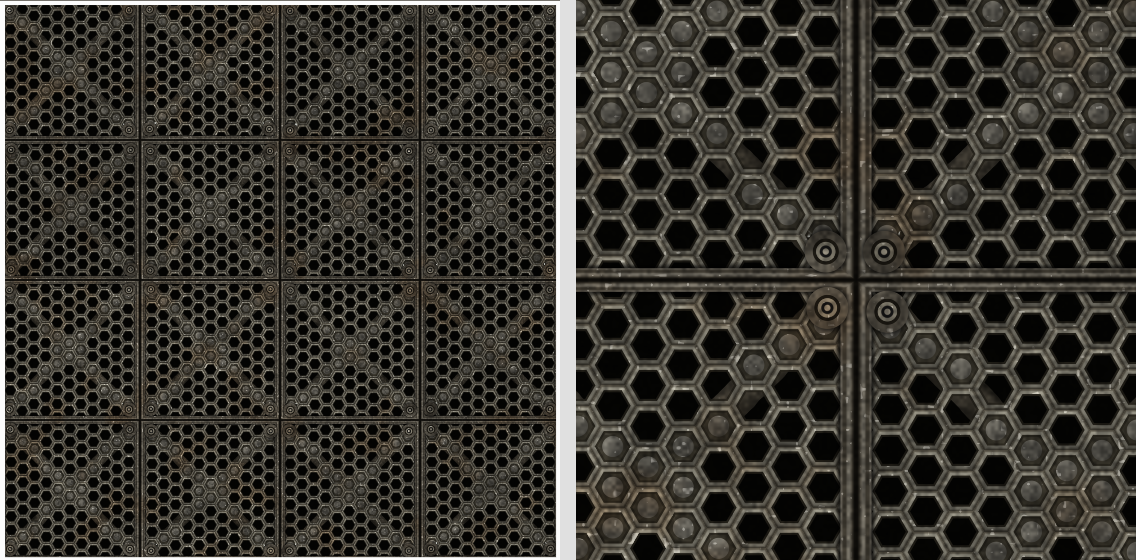
Left: the whole. Right: its middle third, enlarged.
Reproduce this pattern procedurally as a Shadertoy shader.

```glsl
// Four by four worn steel grates: a hexagonal mesh over crossed, bolted straps,
// held in ridged frames with round corner bolts, on a thin white margin.
// Hexagon, strap and disc distances are layered per tile, then worn by noise.

float hash(vec2 p) {
    p = fract(p * vec2(0.1031, 0.1137));
    p += dot(p, p.yx + 33.33);
    return fract((p.x + p.y) * p.x * 97.3);
}

float noise(vec2 p) {
    vec2 i = floor(p), f = fract(p);
    f = f * f * (3.0 - 2.0 * f);
    return mix(mix(hash(i), hash(i + vec2(1, 0)), f.x),
               mix(hash(i + vec2(0, 1)), hash(i + vec2(1, 1)), f.x), f.y);
}

float fbm(vec2 p) {
    float sum = 0.0, amp = 0.5;
    for (int i = 0; i < 4; i++) {
        sum += amp * noise(p);
        p = p * 2.03 + 17.1;
        amp *= 0.5;
    }
    return sum;
}

// Antialiased coverage of the region where d is negative
float fill(float d, float px) {
    return 1.0 - smoothstep(-0.6 * px, 0.6 * px, d);
}

// Offset from the nearest centre of a flat-topped hexagon lattice
vec2 hexOffset(vec2 p, float apothem) {
    vec2 period = apothem * vec2(3.4641, 2.0);
    vec2 a = mod(p + 0.5 * period, period) - 0.5 * period;
    vec2 b = mod(p, period) - 0.5 * period;
    return dot(a, a) < dot(b, b) ? a : b;
}

float diagonalDistance(vec2 p) {
    return abs(abs(p.x) - abs(p.y)) * 0.7071;
}

void mainImage(out vec4 fragColor, in vec2 fragCoord) {
    vec2 uv = fragCoord / iResolution.xy;
    vec2 cell = floor(uv * 4.0);
    vec2 tile = fract(uv * 4.0) - 0.5;
    float px = 4.0 / min(iResolution.x, iResolution.y);
    float tone = hash(cell + 3.7);
    vec2 shift = (vec2(hash(cell + 11.3), hash(cell + 23.9)) - 0.5) * 0.014;
    vec2 p = tile - shift;

    // Surface textures in canvas units
    float grain = noise(uv * 430.0);
    float grime = fbm(uv * 55.0 + cell * 7.0);
    float rust = smoothstep(0.45, 0.75, fbm(uv * 19.0 + 40.0));

    // Crossed straps behind the mesh
    vec3 color = vec3(0.012, 0.012, 0.008);
    float strap = diagonalDistance(p);
    vec3 strapColor = mix(vec3(0.13, 0.12, 0.095), vec3(0.29, 0.27, 0.235), grime);
    strapColor *= 1.0 - 0.35 * smoothstep(0.02, 0.045, strap);
    color = mix(color, strapColor, fill(strap - 0.041 + 0.012 * (grime - 0.5), px));

    // Hexagon lattice, with an edge through the tile centre
    const float apothem = 0.0485;
    vec2 h = hexOffset(p + vec2(0.0, apothem), apothem);
    vec2 centre = p - h;
    float hexDist = max(abs(h.y), dot(abs(h), vec2(0.866, 0.5)));
    float wire = apothem - hexDist;

    // Bolt heads in the cells along the straps
    bool bolted = diagonalDistance(centre) < 0.036 || length(centre) < 0.09;
    if (bolted) {
        float r = length(h);
        color = mix(color, vec3(0.17, 0.16, 0.13), 0.85 * fill(hexDist - 0.041, px));
        vec3 head = vec3(0.38, 0.37, 0.34) * (0.85 + 6.0 * dot(h, vec2(-0.6, 0.8)));
        color = mix(color, head * (0.7 + 0.5 * grime), fill(r - 0.025, px));
    }

    // Wires: lit rims, a dark middle and a shaded inner wall
    color = mix(color, vec3(0.12, 0.11, 0.085), 0.8 * fill(wire - 0.0165, px));
    vec3 wireColor = mix(vec3(0.25, 0.235, 0.2), vec3(0.42, 0.41, 0.37),
                         smoothstep(0.001, 0.007, wire));
    color = mix(color, wireColor * (0.92 + 4.0 * h.y), fill(wire - 0.0115, px));

    // Frame bars: dark seam, ridge, groove and inner lip
    vec2 edge = 0.5 - abs(tile);
    float inner = min(edge.x - 0.037, edge.y - 0.028);
    float bar = min(edge.x / 0.037, edge.y / 0.028);
    color *= mix(0.35, 1.0, smoothstep(0.0, 0.014, inner));
    vec3 frame = mix(vec3(0.2, 0.185, 0.155), vec3(0.37, 0.355, 0.32),
                     smoothstep(0.2, 0.45, bar) - smoothstep(0.5, 0.7, bar));
    frame += 0.1 * smoothstep(0.78, 0.95, bar);
    frame = mix(vec3(0.045, 0.04, 0.03), frame, smoothstep(0.06, 0.3, bar));
    color = mix(color, frame, fill(inner, px));

    // Round corner plates with ringed bolts
    vec2 corner = abs(p) - 0.427;
    float r = length(corner);
    color *= mix(0.5, 1.0, smoothstep(0.047, 0.062, r));
    vec3 plate = mix(vec3(0.19, 0.175, 0.15), vec3(0.33, 0.315, 0.28), grime);
    plate = mix(plate, vec3(0.09, 0.08, 0.06), fill(abs(r - 0.027) - 0.004, px));
    plate = mix(plate, vec3(0.4, 0.385, 0.34), fill(abs(r - 0.019) - 0.004, px));
    plate = mix(plate, vec3(0.07), fill(abs(r - 0.011) - 0.003, px));
    plate = mix(plate, vec3(0.48, 0.46, 0.41), fill(r - 0.007, px));
    color = mix(color, plate, fill(r - 0.05, px));

    // Wear: grain, rust, tile tone, pale chips and glints by the lower bolts
    color *= (0.62 + 0.5 * grain + 0.4 * grime) * (0.93 + 0.14 * tone);
    color *= mix(vec3(1.0), vec3(1.0, 0.86, 0.72), 0.6 * rust);
    float metal = smoothstep(0.15, 0.3, color.g);
    color += 0.24 * metal * smoothstep(0.82, 0.95, noise(uv * 370.0 + 91.0));
    float glint = length(vec2(abs(p.x) - 0.385, p.y + 0.385)) - 0.008;
    color = mix(color, vec3(0.75, 0.76, 0.74), fill(glint, px) * smoothstep(0.45, 0.8, grain));

    // White margin, with a thin grey line along the top
    float border = min(min(uv.x - 0.009, 0.993 - uv.x), min(uv.y - 0.005, 0.991 - uv.y));
    color = mix(color, vec3(0.99), fill(border, px * 0.25));
    color = mix(color, vec3(0.38, 0.37, 0.34), fill(0.9985 - uv.y, px * 0.25));
    fragColor = vec4(clamp(color, 0.0, 1.0), 1.0);
}
```
